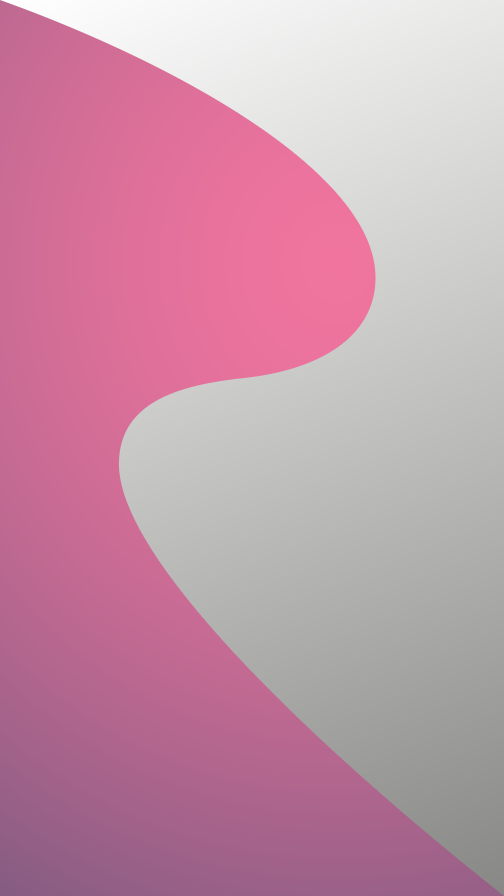
Reproduce this background procedurally as a Shadertoy shader.

```glsl
const vec3 PAPER_LIGHT = vec3(1.0);
const vec3 PAPER_DARK = vec3(0.53, 0.53, 0.52);
const vec2 PAPER_FALLOFF = vec2(0.184, 0.816);
const vec3 PINK_GLOW = vec3(0.94, 0.455, 0.62);
const vec3 PLUM_SHADE = vec3(0.52, 0.36, 0.51);
const vec2 GLOW_CENTER = vec2(0.671, 0.707);
const vec2 GLOW_SCALE = vec2(0.747, 1.222);
const float GLOW_POWER = 1.55;
const int SOLVE_STEPS = 20;

// Joined cubic curves, from top to bottom, in fractions of the canvas
const int SEGMENTS = 4;
const vec2 WAVE[13] = vec2[13](
    vec2(0.0, 1.0), vec2(0.324, 0.935), vec2(0.745, 0.811),
    vec2(0.745, 0.690), vec2(0.745, 0.629), vec2(0.648, 0.587),
    vec2(0.4745, 0.5775), vec2(0.3426, 0.569), vec2(0.236, 0.548),
    vec2(0.236, 0.4818), vec2(0.236, 0.3815), vec2(0.583, 0.186),
    vec2(1.0, 0.0));

vec2 bezier(vec2 a, vec2 b, vec2 c, vec2 d, float t) {
    float s = 1.0 - t;
    return s*s*s*a + 3.0*s*s*t*b + 3.0*s*t*t*c + t*t*t*d;
}

vec2 bezierTangent(vec2 a, vec2 b, vec2 c, vec2 d, float t) {
    float s = 1.0 - t;
    return 3.0*(s*s*(b - a) + 2.0*s*t*(c - b) + t*t*(d - c));
}

// Signed distance to the wave in pixels, negative on its left
float waveDistance(vec2 uv) {
    int k = 0;
    for (int i = 1; i < SEGMENTS; i++) {
        if (uv.y < WAVE[3*i].y) k = 3*i;
    }
    vec2 a = WAVE[k], b = WAVE[k + 1], c = WAVE[k + 2], d = WAVE[k + 3];

    // Height falls steadily along each segment, so bisect for it
    float lo = 0.0, hi = 1.0;
    for (int i = 0; i < SOLVE_STEPS; i++) {
        float mid = 0.5*(lo + hi);
        if (bezier(a, b, c, d, mid).y > uv.y) lo = mid;
        else hi = mid;
    }
    float t = 0.5*(lo + hi);
    float edge = bezier(a, b, c, d, t).x;
    vec2 tangent = normalize(bezierTangent(a, b, c, d, t)*iResolution.xy);
    return (uv.x - edge)*iResolution.x*abs(tangent.y);
}

void mainImage(out vec4 fragColor, in vec2 fragCoord) {
    vec2 uv = fragCoord/iResolution.xy;

    // Grey slope, darkening to the lower right
    float depth = dot(vec2(uv.x, 1.0 - uv.y), PAPER_FALLOFF);
    vec3 paper = mix(PAPER_LIGHT, PAPER_DARK, depth);

    // Pink glow, fading to plum
    float radius = length((uv - GLOW_CENTER)*GLOW_SCALE);
    vec3 pink = mix(PINK_GLOW, PLUM_SHADE, min(pow(radius, GLOW_POWER), 1.0));

    float cover = clamp(0.5 - waveDistance(uv), 0.0, 1.0);
    fragColor = vec4(mix(paper, pink, cover), 1.0);
}
```
